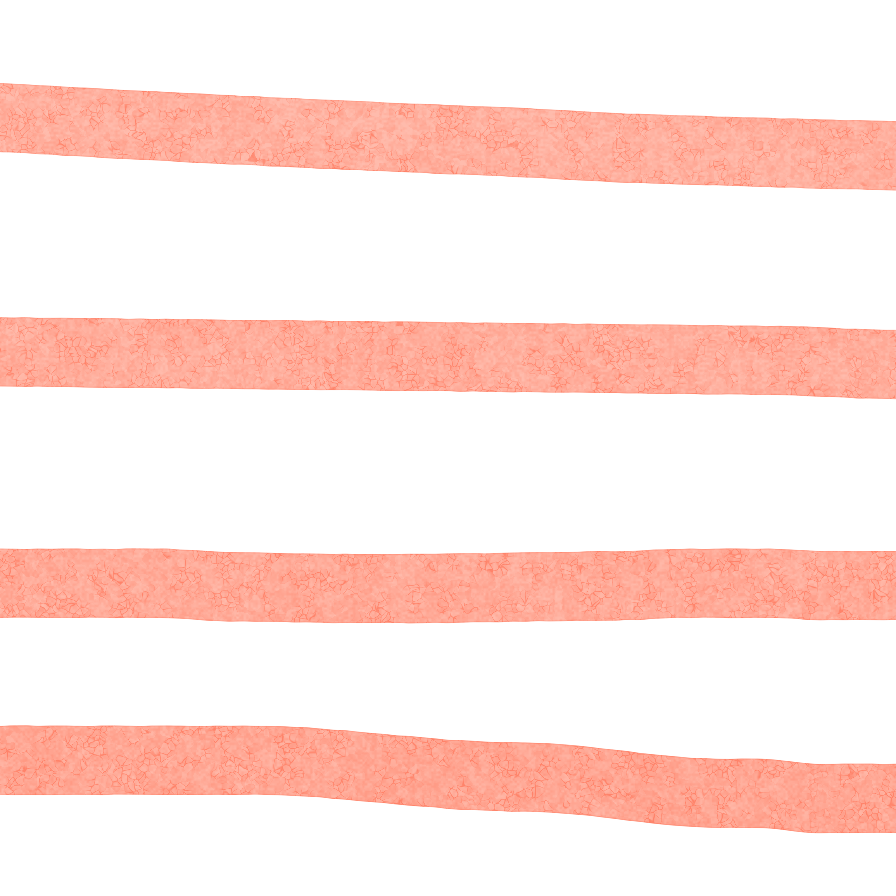
Reproduce this pattern procedurally as a WebGL 2 fragment shader.

```glsl
#version 300 es
precision highp float;
// Four coral ribbons drift across a white ground, each bent by its own gentle slopes.
// A ribbon is a vertical distance to a centre curve; its crinkled grain comes from
// warped cell borders and fine noise, with a thin darker rim along both edges.

uniform vec2 u_resolution;
out vec4 outColor;

#define BAND_COUNT 4
#define HALF_WIDTH 0.0386
#define EDGE_ROUGHNESS 0.0007
#define RIM_WIDTH 0.0009
#define GRAIN_CELLS 145.0
#define CRACK_WIDTH 0.20
#define CRACK_DEPTH 0.62
#define PAPER vec3(1.0, 1.0, 1.0)
#define CORAL_LIGHT vec3(1.0, 0.735, 0.675)
#define CORAL_DARK vec3(1.0, 0.515, 0.415)

float hash(vec2 p) {
    return fract(sin(dot(p, vec2(127.1, 311.7))) * 43758.5453);
}

float noise(vec2 p) {
    vec2 cell = floor(p);
    vec2 f = fract(p);
    f = f * f * (3.0 - 2.0 * f);
    float low = mix(hash(cell), hash(cell + vec2(1.0, 0.0)), f.x);
    float high = mix(hash(cell + vec2(0.0, 1.0)), hash(cell + vec2(1.0, 1.0)), f.x);
    return mix(low, high, f.y);
}

// Height of a ribbon's centre line, counted from the top.
float bandCenter(int band, float x) {
    if (band == 0) {
        return 0.869 - 0.058 * x + 0.017 * x * x - 0.002 * smoothstep(0.58, 0.69, x);
    }
    if (band == 1) {
        return 0.6074 - 0.0112 * x - 0.0032 * smoothstep(0.86, 1.0, x);
    }
    if (band == 2) {
        return 0.349 - 0.004 * smoothstep(0.18, 0.26, x) - 0.0019 * smoothstep(0.26, 0.40, x)
            + 0.0031 * smoothstep(0.45, 0.70, x) + 0.0028 * smoothstep(0.69, 0.76, x)
            - 0.0026 * smoothstep(0.86, 0.92, x);
    }
    return 0.1515 - 0.0187 * smoothstep(0.28, 0.58, x)
        - 0.0182 * smoothstep(0.58, 0.81, x) - 0.0056 * smoothstep(0.85, 0.91, x);
}

// Distances to the two nearest cell seeds, and the nearest cell's random value.
vec3 cells(vec2 p) {
    vec2 base = floor(p);
    vec3 result = vec3(8.0, 8.0, 0.0);
    for (int j = -1; j <= 1; j++) {
        for (int i = -1; i <= 1; i++) {
            vec2 id = base + vec2(i, j);
            vec2 seed = id + vec2(hash(id), hash(id + 37.3));
            float d = distance(p, seed);
            if (d < result.x) {
                result = vec3(d, result.x, hash(id + 71.9));
            } else {
                result.y = min(result.y, d);
            }
        }
    }
    return result;
}

// Tone of the crinkled surface: 0 is dark, 1 is light.
float grainTone(vec2 uv) {
    vec2 p = uv * GRAIN_CELLS;
    p += 0.9 * (vec2(noise(p * 0.9), noise(p * 0.9 + 19.7)) - 0.5);
    vec3 cell = cells(p);
    float crack = 1.0 - smoothstep(0.0, CRACK_WIDTH, cell.y - cell.x);
    float broken = smoothstep(0.35, 0.75, noise(p * 0.6 + 51.0));
    float fine = noise(uv * GRAIN_CELLS * 2.6 + 8.0) - 0.5;
    float cloud = noise(uv * 22.0 + 3.0) - 0.5;
    return 0.74 + 0.24 * (cell.z - 0.5) + 0.34 * fine + 0.10 * cloud
        - CRACK_DEPTH * crack * broken;
}

void main() {
    vec2 uv = gl_FragCoord.xy / u_resolution;
    float pixel = 1.0 / u_resolution.y;
    float tone = grainTone(uv);
    vec3 color = PAPER;

    for (int band = 0; band < BAND_COUNT; band++) {
        // Ribbon outline with slightly uneven edges.
        float offset = uv.y - bandCenter(band, uv.x);
        float side = offset < 0.0 ? 5.0 : 0.0;
        float wobble = noise(vec2(uv.x * 70.0, float(band) * 11.0 + side)) - 0.5;
        float dist = abs(offset) - HALF_WIDTH - EDGE_ROUGHNESS * wobble;
        float coverage = 1.0 - smoothstep(-0.5 * pixel, 0.5 * pixel, dist);

        // Lower ribbons are a little deeper in colour.
        float shade = mix(0.07, -0.09, float(band) / float(BAND_COUNT - 1));
        float rim = smoothstep(-RIM_WIDTH - pixel, -RIM_WIDTH + pixel, dist);
        float ink = clamp(tone + shade - 0.45 * rim, 0.0, 1.0);
        color = mix(color, mix(CORAL_DARK, CORAL_LIGHT, ink), coverage);
    }

    outColor = vec4(color, 1.0);
}
```
